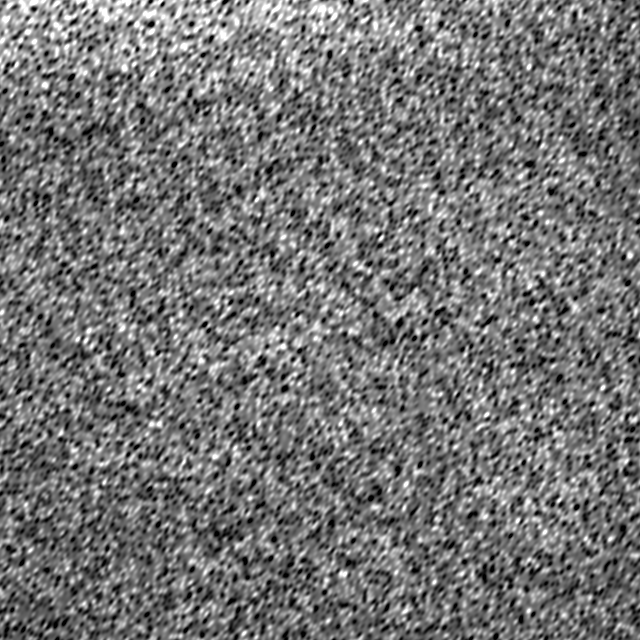
Give the GLSL for this texture, as a WebGL 2 fragment shader.

```glsl
#version 300 es
precision highp float;
// Grey grain of fine slanted flecks over soft, uneven shading.

uniform vec2 u_resolution;
out vec4 fragColor;

float hash(vec2 p) {
    return fract(sin(dot(p, vec2(127.1, 311.7))) * 43758.5453);
}

float valueNoise(vec2 p) {
    vec2 cell = floor(p);
    vec2 f = fract(p);
    f = f * f * (3.0 - 2.0 * f);
    float low = mix(hash(cell), hash(cell + vec2(1, 0)), f.x);
    float high = mix(hash(cell + vec2(0, 1)), hash(cell + vec2(1, 1)), f.x);
    return mix(low, high, f.y);
}

// Sum of jittered flecks, each light or dark, with a faint opposite halo.
float flecks(vec2 p) {
    vec2 cell = floor(p);
    float sum = 0.0;
    for (int y = -2; y <= 2; y++) {
        for (int x = -2; x <= 2; x++) {
            vec2 id = cell + vec2(x, y);
            vec2 jitter = vec2(hash(id + 17.3), hash(id + 71.9));
            vec2 d = p - id - jitter;
            float r2 = dot(d, d);
            sum += (2.0 * hash(id) - 1.0) * (1.0 - 0.8 * r2) * exp(-2.0 * r2);
        }
    }
    return sum;
}

// Broad shading: bright upper left, darker bottom and right edge.
float shading(vec2 uv) {
    float tone = 0.46;
    tone += 0.25 * smoothstep(0.78, 1.0, uv.y - 0.1 * uv.x) * (1.0 - smoothstep(0.3, 1.2, uv.x));
    tone -= 0.05 * (1.0 - smoothstep(0.0, 0.35, uv.y));
    tone -= 0.06 * smoothstep(0.88, 1.0, uv.x);
    vec2 smudge = (uv - vec2(0.27, 0.18)) / vec2(0.14, 0.06);
    tone -= 0.06 * exp(-dot(smudge, smudge));
    tone += 0.08 * (valueNoise(uv * 5.0 + 3.7) - 0.5);
    tone += 0.07 * (valueNoise(uv * 13.0 + 9.1) - 0.5);
    return tone;
}

void main() {
    vec2 uv = gl_FragCoord.xy / u_resolution;

    // Axes along and across the slant of the grain
    vec2 along = vec2(cos(0.95), sin(0.95));
    vec2 across = vec2(-along.y, along.x);
    vec2 grainPos = vec2(dot(uv, across) * 190.0, dot(uv, along) * 114.0);

    // Contrast grows with brightness
    float tone = shading(uv);
    float grey = tone + (0.2 + 0.5 * tone) * flecks(grainPos);
    fragColor = vec4(vec3(clamp(grey, 0.0, 1.0)), 1.0);
}
```
